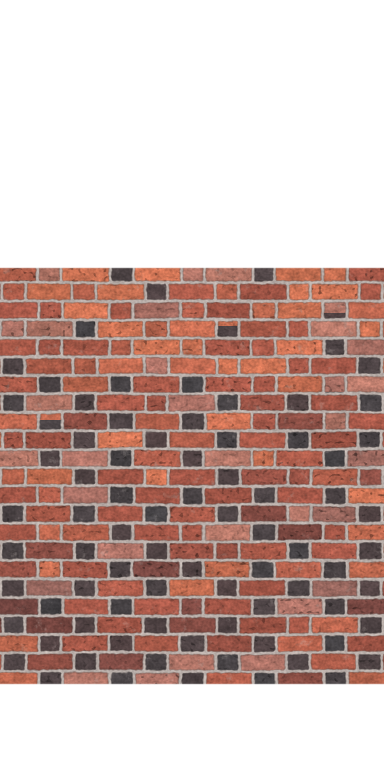
A Shadertoy shader for this texture:

```glsl
// Weathered Flemish-bond brick wall: a band of red, orange and charred bricks between white margins.

// Lengths are fractions of the canvas width; the canvas is two units tall.
#define WALL_BOTTOM 0.2188
#define WALL_TOP 1.3021
#define COURSE_BASE 0.2518
#define COURSE_HEIGHT 0.0482
#define REPEATS 5.386
#define HEADER_HALF 0.165
#define MORTAR_WIDTH 0.0082
#define CORNER_RADIUS 0.0035
#define JOINT_JITTER 0.035
#define EDGE_ROUGHNESS 0.0024
#define WEAR 0.30

const vec3 MORTAR = vec3(0.71, 0.67, 0.65);
const vec3 MAROON = vec3(0.46, 0.28, 0.26);
const vec3 RED    = vec3(0.64, 0.34, 0.28);
const vec3 ORANGE = vec3(0.80, 0.45, 0.33);
const vec3 PINK   = vec3(0.67, 0.47, 0.43);
const vec3 CHAR   = vec3(0.27, 0.26, 0.27);

float hash(vec2 p) {
    vec3 q = fract(p.xyx * vec3(0.1031, 0.1030, 0.0973));
    q += dot(q, q.yzx + 33.33);
    return fract((q.x + q.y) * q.z);
}

float gradientDot(vec2 cell, vec2 offset) {
    float angle = 6.2832 * hash(cell + 71.0);
    return dot(vec2(cos(angle), sin(angle)), offset);
}

// Gradient noise, roughly -0.7 to 0.7
float noise(vec2 p) {
    vec2 i = floor(p), f = fract(p);
    vec2 u = f * f * f * (f * (f * 6.0 - 15.0) + 10.0);
    vec2 e = vec2(1.0, 0.0);
    return mix(mix(gradientDot(i, f), gradientDot(i + e, f - e), u.x),
               mix(gradientDot(i + e.yx, f - e.yx), gradientDot(i + 1.0, f - 1.0), u.x), u.y);
}

float fbm(vec2 p) {
    float sum = 0.0, amplitude = 0.6;
    for (int i = 0; i < 4; i++) {
        sum += amplitude * noise(p);
        p = p * 2.03 + 17.3;
        amplitude *= 0.6;
    }
    return sum;
}

// Upright joint k of a course; even k opens a header, odd k closes it
float jointX(float k, float course) {
    float side = mod(k, 2.0) * 2.0 - 1.0;
    float jitter = hash(vec2(k, course) + 200.0) - 0.5;
    return floor(k * 0.5) + side * HEADER_HALF + jitter * JOINT_JITTER;
}

float roundedBox(vec2 p, vec2 halfSize, float radius) {
    vec2 d = abs(p) - halfSize + radius;
    return length(max(d, 0.0)) + min(max(d.x, d.y), 0.0) - radius;
}

// Fired colour of one brick; higher courses are brighter and less charred
vec3 brickColor(vec2 id, bool header, float height) {
    float tone = hash(id + 31.0) * 0.85 + height * height * 0.45;
    vec3 color = mix(MAROON, RED, smoothstep(0.0, 0.38, tone));
    color = mix(color, ORANGE, smoothstep(0.5, 0.95, tone));
    color = mix(color, PINK, step(0.87, hash(id + 57.0)) * 0.75);
    float charChance = header ? mix(0.72, 0.12, smoothstep(0.6, 1.0, height)) : 0.0;
    if (hash(id + 83.0) < charChance) color = mix(CHAR, MAROON, 0.3 * hash(id + 97.0));
    return color * (0.93 + 0.14 * hash(id + 113.0));
}

void mainImage(out vec4 fragColor, in vec2 fragCoord) {
    vec2 p = fragCoord / iResolution.xy * vec2(1.0, 2.0);
    float pixel = 1.0 / iResolution.x;
    float height = clamp((p.y - WALL_BOTTOM) / (WALL_TOP - WALL_BOTTOM), 0.0, 1.0);

    // Uneven courses and chipped edges
    vec2 q = p + EDGE_ROUGHNESS * vec2(noise(p * 55.0), noise(p * 55.0 + 40.0));
    q.y += 0.003 * noise(p * vec2(5.0, 9.0));

    // Locate the brick: alternate courses shift by half a repeat
    float course = floor((q.y - COURSE_BASE) / COURSE_HEIGHT);
    float x = q.x * REPEATS - (mod(course, 2.0) < 0.5 ? 0.19 : 0.70);
    float start = x + HEADER_HALF;
    float k = 2.0 * floor(start) + step(2.0 * HEADER_HALF, fract(start));
    if (x < jointX(k, course)) k -= 1.0;
    else if (x > jointX(k + 1.0, course)) k += 1.0;
    float left = jointX(k, course), right = jointX(k + 1.0, course);
    vec2 id = vec2(k, course);
    bool header = mod(k, 2.0) < 0.5;

    // Brick outline with its own size and tilt
    vec2 local = vec2((x - 0.5 * (left + right)) / REPEATS,
                      q.y - COURSE_BASE - (course + 0.5) * COURSE_HEIGHT);
    local.y += local.x * (hash(id + 131.0) - 0.5) * 0.035;
    vec2 halfSize = 0.5 * (vec2((right - left) / REPEATS, COURSE_HEIGHT) - MORTAR_WIDTH);
    halfSize -= 0.0012 * (vec2(hash(id + 151.0), hash(id + 173.0)) - 0.5);
    float dist = roundedBox(local, halfSize, CORNER_RADIUS) + 0.0015 * noise(p * 120.0);

    // Brick face: blotches, fine grain and dark pits
    float blotch = fbm(p * vec2(32.0, 48.0) + hash(id) * 30.0);
    float grain = noise(p * 145.0);
    float pits = smoothstep(0.2, 0.5, noise(p * vec2(75.0, 95.0) + 9.0)) * hash(id + 191.0);
    vec3 brick = brickColor(id, header, height);
    brick *= 1.0 + WEAR * (blotch + 0.5 * grain) - WEAR * 1.2 * pits;
    brick = mix(brick, MORTAR, 0.35 * smoothstep(0.2, 0.6, fbm(p * 26.0 + 63.0)));
    brick *= 1.0 - 0.14 * smoothstep(-0.004, 0.0, dist);

    // Sandy mortar, shaded where it meets the bricks
    vec3 mortar = MORTAR * (1.0 + 0.12 * grain + 0.14 * fbm(p * 20.0));
    mortar *= 0.88 + 0.15 * smoothstep(0.0, 0.003, dist);

    vec3 wall = mix(brick, mortar, smoothstep(-pixel, pixel, dist));
    float edge = min(p.y - WALL_BOTTOM, WALL_TOP - p.y);
    fragColor = vec4(mix(vec3(1.0), wall, smoothstep(-pixel, pixel, edge)), 1.0);
}
```
